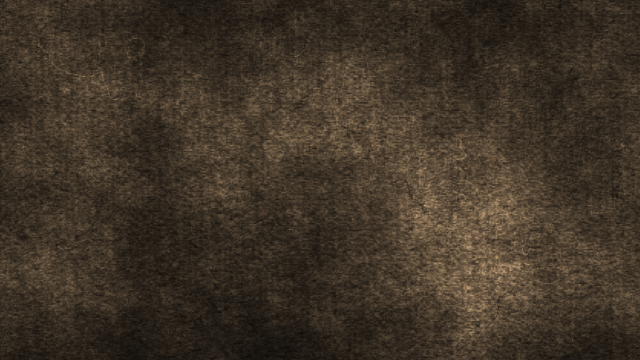
Reproduce this texture procedurally as a Shadertoy shader.

```glsl
// Worn dark brown canvas: soft clouds of light, woven grain, scratches and specks.

const vec3 UMBER = vec3(0.212, 0.175, 0.132);

// Broad patches of light and shade: centre x, centre y, radius, strength
const int PATCH_COUNT = 11;
const vec4 PATCHES[PATCH_COUNT] = vec4[](
    vec4(1.32, 0.20, 0.25, 0.58), vec4(1.02, 0.76, 0.22, 0.42),
    vec4(1.33, 0.57, 0.22, 0.42), vec4(0.62, 0.58, 0.18, 0.38),
    vec4(0.20, 0.70, 0.17, 0.24), vec4(0.04, 0.28, 0.14, 0.28),
    vec4(1.72, 0.20, 0.16, 0.28), vec4(0.44, 0.38, 0.20, -0.40),
    vec4(1.42, 0.93, 0.22, -0.50), vec4(0.96, 0.02, 0.20, -0.40),
    vec4(0.52, 0.95, 0.20, -0.42));

float hash(vec2 p) {
    return fract(sin(dot(p, vec2(127.1, 311.7))) * 43758.5453);
}

// Smooth value noise, 0 to 1
float noise(vec2 p) {
    vec2 cell = floor(p);
    vec2 f = fract(p);
    vec2 u = f * f * (3.0 - 2.0 * f);
    float low = mix(hash(cell), hash(cell + vec2(1.0, 0.0)), u.x);
    float high = mix(hash(cell + vec2(0.0, 1.0)), hash(cell + 1.0), u.x);
    return mix(low, high, u.y);
}

// Layered noise, centred on zero
float fbm(vec2 p) {
    float sum = 0.0;
    float amplitude = 0.5;
    for (int i = 0; i < 5; i++) {
        sum += amplitude * (noise(p) - 0.5);
        p = mat2(1.6, 1.2, -1.2, 1.6) * p + 7.3;
        amplitude *= 0.5;
    }
    return sum;
}

// Sum of the soft patches
float patchLight(vec2 p) {
    float light = 0.0;
    for (int i = 0; i < PATCH_COUNT; i++) {
        vec2 d = (p - PATCHES[i].xy) / PATCHES[i].z;
        light += PATCHES[i].w * exp(-dot(d, d));
    }
    return light;
}

// Broken hairlines along the zero contour of the noise
float hairlines(vec2 p, float scale, float width, float seed) {
    float line = 1.0 - smoothstep(0.0, width, abs(fbm(p * scale + seed)));
    return line * smoothstep(0.58, 0.80, noise(p * 7.0 + seed * 2.0));
}

// Rare small round stains, one per grid cell at most
float specks(vec2 p, float scale, float share) {
    vec2 cell = floor(p * scale);
    vec2 centre = 0.25 + 0.5 * vec2(hash(cell + 3.1), hash(cell + 8.7));
    float radius = mix(0.04, 0.09, hash(cell + 5.3));
    float d = length(fract(p * scale) - centre);
    return step(1.0 - share, hash(cell)) * (1.0 - smoothstep(radius * 0.6, radius, d));
}

// Fine cloth: round grain, horizontal threads and dark pits
float clothGrain(vec2 p) {
    float grain = 0.52 * (noise(p * 235.0) - 0.5);
    grain += 0.28 * (noise(p * 105.0 + 31.0) - 0.5);
    grain += 0.46 * (noise(p * vec2(95.0, 245.0) + 17.0) - 0.5);
    grain -= 0.35 * smoothstep(0.74, 0.95, noise(p * vec2(70.0, 150.0) + 53.0));
    return grain;
}

void mainImage(out vec4 fragColor, in vec2 fragCoord) {
    vec2 p = fragCoord / iResolution.y;

    // Clouds, with the patches warped so that their outlines are ragged
    vec2 warp = vec2(fbm(p * 4.0 + 11.0), fbm(p * 4.0 + 47.0));
    float tone = patchLight(p + 0.35 * warp);
    tone += 0.95 * fbm(p * 3.2 + 5.0);
    tone += 0.65 * fbm(p * 17.0 + 23.0);

    // Faint vertical stains and a darker lower edge
    tone += 0.20 * (noise(p * vec2(13.0, 1.8) + 61.0) - 0.5);
    tone -= 0.45 * (1.0 - smoothstep(0.0, 0.2, p.y + 0.2 * warp.x));

    // Surface wear
    tone += clothGrain(p);
    tone += 0.38 * hairlines(p, 4.0, 0.008, 19.0);
    tone -= 0.35 * hairlines(p, 7.0, 0.012, 37.0);
    tone += 0.28 * specks(p, 9.0, 0.05);

    fragColor = vec4(UMBER * exp(tone), 1.0);
}
```
